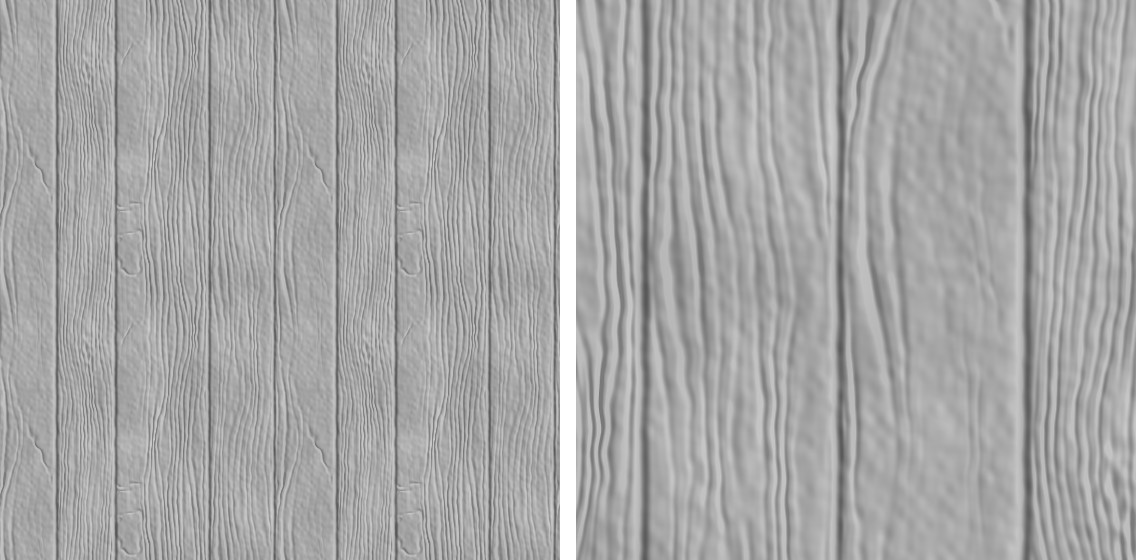
Left, the full canvas; right, a detail of the centre.
Give the GLSL for this texture map, as a WebGL 2 fragment shader.

```glsl
#version 300 es
precision highp float;
// Grey weathered wooden planks in relief, tiled two by two.

uniform vec2 u_resolution;
out vec4 outColor;

const float TAU = 6.28319;
const vec4 SEAMS = vec4(0.2, 0.41, 0.745, 0.978);

float hash(vec2 p) {
    vec3 q = fract(p.xyx * 0.1031);
    q += dot(q, q.yzx + 33.33);
    return fract((q.x + q.y) * q.z);
}

// Value noise on a grid that wraps once per tile.
float noise(vec2 p, vec2 cells, float seed) {
    p *= cells;
    vec2 i = floor(p), f = fract(p);
    f = f * f * (3.0 - 2.0 * f);
    vec2 a = mod(i, cells) + seed, b = mod(i + 1.0, cells) + seed;
    return mix(mix(hash(a), hash(vec2(b.x, a.y)), f.x),
               mix(hash(vec2(a.x, b.y)), hash(b), f.x), f.y);
}

float bell(float d, float width) {
    return exp(-d * d / (width * width));
}

// Signed distances to the four plank seams, wrapped across the tile.
vec4 seamDistances(vec2 p) {
    float wobble = 0.003 * (noise(p, vec2(3.0, 24.0), 5.0) - 0.5);
    return fract(p.x + wobble - SEAMS + 0.5) - 0.5;
}

float seamMask(vec4 d, float width) {
    return dot(exp(-d * d / (width * width)), vec4(1.0));
}

float height(vec2 p) {
    p = fract(p);
    int plank = int(dot(step(SEAMS, vec4(p.x)), vec4(1.0))) % 4;
    float seed = 17.0 * float(plank);
    vec4 seam = seamDistances(p);
    float coarse = noise(p, vec2(5.0, 4.0), 3.0) - 0.5;
    float ragged = noise(p, vec2(30.0, 34.0), 9.0) - 0.5;

    // Long grain, bent differently on each plank.
    float y = TAU * p.y;
    float bend = vec4(0.018 * sin(y + 1.0) + 0.008 * sin(2.0 * y),
                      0.012 * sin(y + 2.6), 0.014 * sin(y - 0.6),
                      0.008 * sin(y))[plank];
    vec2 q = vec2(p.x + bend + 0.012 * coarse + 0.005 * ragged, p.y);
    float lines = vec4(36.0, 68.0, 50.0, 46.0)[plank];
    float phase = 1.8 * noise(q, vec2(26.0, 5.0), seed + 20.0);
    float ridge = 0.5 + 0.5 * sin(TAU * (lines * q.x + phase));
    float depth = 0.25 + 1.1 * noise(q, vec2(lines, 7.0), seed);
    float grain = ridge * ridge * depth;
    grain += 0.7 * noise(q, vec2(2.0 * lines, 9.0), seed + 50.0);
    float fromLeft = fract(p.x + 0.022) + 0.06 * coarse;
    float strength = vec4(1.15 - smoothstep(0.05, 0.11, fromLeft), 0.62,
                          0.12 + 0.85 * smoothstep(0.49, 0.54, p.x + 0.05 * coarse),
                          0.75)[plank];
    strength *= 0.65 + 0.7 * noise(p, vec2(9.0, 6.0), 31.0);
    vec4 away = abs(seam);
    float nearest = min(min(away.x, away.y), min(away.z, away.w));
    float h = -0.55 * strength * grain * smoothstep(0.005, 0.016, nearest);

    // Pitted surface, rougher around the burl.
    h += 0.3 * noise(p, vec2(84.0, 72.0), 71.0) + 0.32 * noise(p, vec2(42.0, 34.0), 83.0);
    vec2 burl = (p - vec2(0.315, 0.74)) / vec2(0.06, 0.13);
    h += 0.9 * exp(-dot(burl, burl)) * noise(p, vec2(92.0, 60.0), 91.0);

    // Slanting split on the smooth plank.
    float split = p.x - 0.178 + 0.07 * smoothstep(0.3, 0.49, p.y) + 0.03 * ragged;
    h -= 0.5 * bell(split, 0.006) * smoothstep(0.26, 0.3, p.y) * (1.0 - smoothstep(0.45, 0.5, p.y));

    // Squarish knot with torn marks above it.
    vec2 k = abs(p - vec2(0.457, 0.098)) - vec2(0.025, 0.055);
    float rim = length(max(k, 0.0)) + min(max(k.x, k.y), 0.0) - 0.018 + 0.03 * ragged;
    h -= 0.7 * bell(rim, 0.007) * smoothstep(0.2, 0.6, noise(p, vec2(22.0, 18.0), 43.0));
    float strip = smoothstep(0.415, 0.425, p.x) * (1.0 - smoothstep(0.48, 0.51, p.x));
    float torn = bell(p.y - 0.265 + 0.04 * ragged, 0.007) + 0.6 * bell(p.y - 0.24 + 0.05 * ragged, 0.006);
    h -= 0.75 * strip * torn;
    float nick = p.x - 0.43 - 0.7 * (p.y - 0.78) + 0.04 * ragged;
    h -= 0.4 * strip * bell(nick, 0.006) * bell(p.y - 0.82, 0.05);

    return h - 0.75 * seamMask(seam, 0.0075);
}

void main() {
    vec2 p = fract(2.0 * gl_FragCoord.xy / u_resolution);

    // Relief lit from the upper right.
    vec2 light = vec2(0.0021, 0.0011);
    float relief = height(p - light) - height(p + light);
    float shade = 0.657 + clamp(0.38 * relief, -0.17, 0.09);

    // Broad tonal drift, then a lit lip and a shadow along each seam.
    shade += 0.05 * (noise(p, vec2(9.0, 5.0), 61.0) - 0.5);
    shade += 0.05 * (noise(p, vec2(28.0, 12.0), 67.0) - 0.5);
    vec4 seam = seamDistances(p);
    shade += 0.035 * seamMask(seam + 0.012, 0.008);
    shade -= 0.14 * seamMask(seam - 0.004, 0.0065);
    outColor = vec4(vec3(shade), 1.0);
}
```
